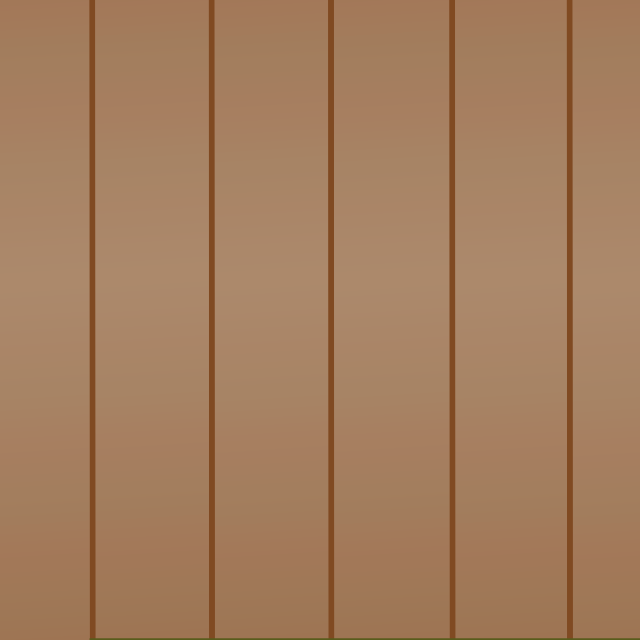
Give the GLSL for this texture, as a Shadertoy shader.

```glsl
const float PLANK_WIDTH = 0.1868;
const float FIRST_SEAM = 0.1445;
const float SEAM_HALF_WIDTH = 0.0045;
const float GLOW_HEIGHT = 0.57;
const float TAU = 6.2831853;

const vec3 WOOD_LIGHT = vec3(0.675, 0.540, 0.425);
const vec3 WOOD_DARK = vec3(0.620, 0.455, 0.325);
const vec3 SEAM_BROWN = vec3(0.500, 0.290, 0.135);
const vec3 BASE_GREEN = vec3(0.350, 0.360, 0.110);

float hash(float n) {
    return fract(sin(n * 127.1 + 3.7) * 4375.85);
}

float noise(float x, float seed) {
    float cell = floor(x);
    float t = smoothstep(0.0, 1.0, x - cell);
    return mix(hash(cell + seed), hash(cell + 1.0 + seed), t);
}

// Seam centre, with uneven spacing and a very slight lean
float seamCentre(float index, float y) {
    float drift = 0.0013 * index * sin(index * 2.1 + 1.6);
    return FIRST_SEAM + index * PLANK_WIDTH + 0.5 * drift - 0.0006 * (y - 0.5);
}

// Coverage of a soft-edged bar
float bar(float dist, float halfWidth, float pixel) {
    return 1.0 - smoothstep(-0.5 * pixel, 0.5 * pixel, abs(dist) - halfWidth);
}

// Broad vertical glow with faint warm and cool bands, tilted on each plank
vec3 woodColour(vec2 p, float plank) {
    float across = fract((p.x - FIRST_SEAM) / PLANK_WIDTH);
    float y = p.y - 0.012 * (across - 0.5) + 0.02 * (hash(plank) - 0.5);
    y += 0.006 * (noise(y * 28.0, plank * 17.0) - 0.5);
    float d = length(vec2(y - GLOW_HEIGHT, 0.02));
    vec3 colour = mix(WOOD_LIGHT, WOOD_DARK, clamp(d / 0.57, 0.0, 1.0));
    float warmth = cos(TAU * (d - 0.26) / 0.17) * smoothstep(0.05, 0.18, d);
    return colour + warmth * vec3(0.004, -0.004, -0.002);
}

void mainImage(out vec4 fragColor, in vec2 fragCoord) {
    vec2 p = fragCoord / iResolution.xy;
    vec2 pixel = 1.0 / iResolution.xy;
    float plank = floor((p.x - FIRST_SEAM) / PLANK_WIDTH);
    vec3 colour = woodColour(p, plank);

    // Seams between planks
    for (int i = 0; i < 5; i++) {
        float offset = p.x - seamCentre(float(i), p.y);
        colour = mix(colour, SEAM_BROWN, bar(offset, SEAM_HALF_WIDTH, pixel.x));
    }

    // Thin green edge below all but the first plank
    float edge = bar(p.y, 0.0026, pixel.y);
    edge *= smoothstep(-pixel.x, pixel.x, p.x - FIRST_SEAM + SEAM_HALF_WIDTH);
    colour = mix(colour, BASE_GREEN, edge);

    fragColor = vec4(colour, 1.0);
}
```
